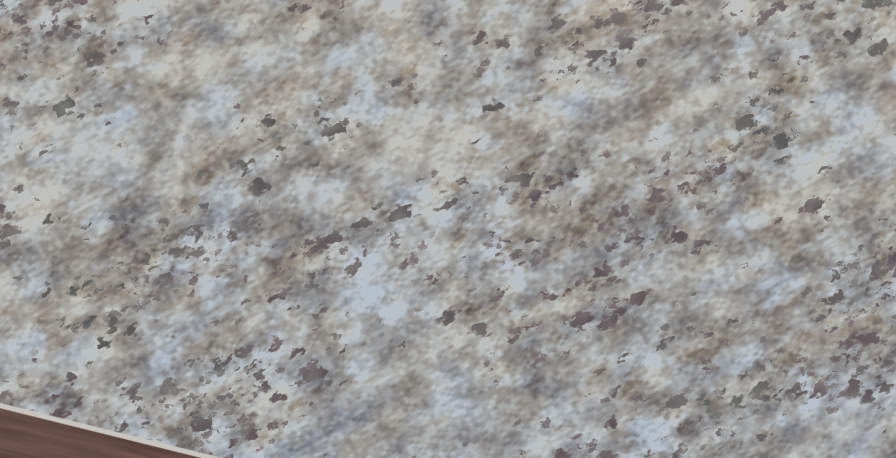
This texture is drawn by a WebGL 1 fragment shader. Its source:

```glsl
precision highp float;
// Speckled grey-beige granite slab with slanted grain and a wooden corner below its edge.
uniform vec2 u_resolution;

#define GRAIN_ANGLE 0.5
#define GRAIN_STRETCH 0.68
#define BASE_TONE 0.628
#define MOTTLE_CONTRAST 0.46
#define FINE_CONTRAST 0.15
#define WARMTH 0.11
#define DARK_DENSITY 0.27
#define TAN_DENSITY 0.26
#define EDGE_OFFSET 0.1165
#define RIM_WIDTH 0.011

const vec3 DARK_STONE = vec3(0.30, 0.28, 0.29);
const vec3 MID_STONE = vec3(0.58, 0.57, 0.56);
const vec3 LIGHT_STONE = vec3(0.72, 0.73, 0.73);
const vec3 RIM_COLOR = vec3(0.78, 0.77, 0.75);
const vec3 WOOD_COLOR = vec3(0.40, 0.30, 0.28);

float hash(vec2 p) {
  return fract(sin(dot(p, vec2(12.9898, 78.233))) * 43758.5453);
}

float noise(vec2 p) {
  vec2 i = floor(p);
  vec2 f = fract(p);
  f = f * f * (3.0 - 2.0 * f);
  float low = mix(hash(i), hash(i + vec2(1.0, 0.0)), f.x);
  float high = mix(hash(i + vec2(0.0, 1.0)), hash(i + 1.0), f.x);
  return mix(low, high, f.y);
}

float fbm(vec2 p) {
  float sum = 0.0;
  float weight = 0.5;
  for (int i = 0; i < 4; i++) {
    sum += weight * noise(p);
    p = mat2(1.6, 1.2, -1.2, 1.6) * p + 7.3;
    weight *= 0.55;
  }
  return sum / 1.01;
}

mat2 rotation(float angle) {
  float c = cos(angle);
  float s = sin(angle);
  return mat2(c, -s, s, c);
}

// Scattered ragged grains, gathered into streaks; returns their coverage.
float grains(vec2 q, float scale, float density, float soft, float seed) {
  vec2 g = q * scale + seed;
  vec2 ragged = vec2(noise(g * 2.6), noise(g * 2.6 + 31.7)) - 0.5;
  ragged += 0.5 * (vec2(noise(g * 6.0 + 5.1), noise(g * 6.0 + 17.9)) - 0.5);
  vec2 w = g + 0.6 * ragged;
  vec2 home = floor(w);
  float cover = 0.0;
  for (int y = -1; y <= 1; y++) {
    for (int x = -1; x <= 1; x++) {
      vec2 cell = home + vec2(float(x), float(y));
      float streak = noise((cell - seed) / scale * vec2(4.0, 8.0) + 3.7);
      float chance = 2.0 * density * smoothstep(0.15, 0.85, streak);
      vec2 center = cell + 0.2 + 0.6 * vec2(hash(cell + 1.3), hash(cell + 8.9));
      float size = hash(cell + 4.1);
      float radius = mix(0.14, 0.52, size * size);
      float grain = 1.0 - smoothstep(radius - soft, radius + soft, length(w - center));
      cover = max(cover, grain * step(hash(cell + 21.3), chance));
    }
  }
  return cover;
}

vec3 stoneRamp(float tone) {
  vec3 color = mix(DARK_STONE, MID_STONE, clamp((tone - 0.29) / 0.28, 0.0, 1.0));
  return mix(color, LIGHT_STONE, clamp((tone - 0.57) / 0.155, 0.0, 1.15));
}

vec3 granite(vec2 p) {
  vec2 q = rotation(GRAIN_ANGLE) * p * vec2(GRAIN_STRETCH, 1.0);

  // Cloudy crystals, fine grit and pale quartz patches
  float tone = BASE_TONE + MOTTLE_CONTRAST * (fbm(q * 24.0) - 0.5);
  tone += FINE_CONTRAST * (noise(q * 135.0 + 9.0) - 0.5);
  tone += 0.07 * (noise(q * vec2(4.0, 7.0) + 40.0) - 0.5);
  float quartz = smoothstep(0.58, 0.72, fbm(q * 15.0 + 60.0));
  tone += 0.09 * quartz;

  // Soft tan grains under sharp dark ones
  float tan_ = grains(q, 27.0, TAN_DENSITY, 0.16, 113.0);
  tone -= 0.09 * tan_;
  float dark = grains(q, 31.0, DARK_DENSITY, 0.11, 57.0);
  dark = max(dark, 0.8 * grains(q, 62.0, 0.17, 0.17, 211.0));
  float darkTone = 0.30 + 0.16 * noise(q * 45.0 + 12.0);
  tone = mix(tone, darkTone, 0.88 * dark);

  // Warm beige drifting to cool grey, with some plum in the dark grains
  float warm = fbm(q * 17.0 + 90.0) - 0.5 + 0.25 * (p.y - 0.45);
  warm += 0.2 * tan_ - 0.25 * quartz;
  vec3 color = stoneRamp(tone);
  color += WARMTH * warm * (1.0 - dark) * vec3(0.5, 0.0, -0.8);
  return color + 0.04 * dark * (noise(q * 9.0 + 25.0) - 0.4) * vec3(1.0, -0.5, 0.2);
}

void main() {
  vec2 p = gl_FragCoord.xy / u_resolution.y;
  float blur = 1.0 / u_resolution.y;

  // Slab edge: pale rim, then wood running along it
  vec2 normal = vec2(0.24, 0.971);
  float edge = dot(p, normal) - EDGE_OFFSET;
  float along = dot(p, vec2(normal.y, -normal.x));
  vec3 wood = WOOD_COLOR * (0.8 + 0.4 * fbm(vec2(along * 7.0, edge * 70.0)));
  vec3 color = mix(wood, RIM_COLOR, smoothstep(-blur, blur, edge + RIM_WIDTH));
  color = mix(color, granite(p), smoothstep(-blur, blur, edge));
  gl_FragColor = vec4(clamp(color, 0.0, 1.0), 1.0);
}
```
